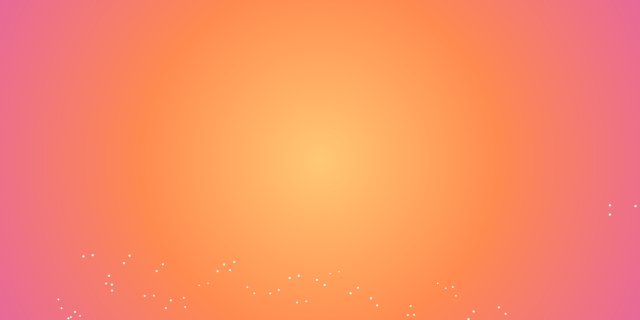
Reproduce this background procedurally as a Shadertoy shader.

```glsl
const vec3 CORE_COLOR = vec3(1.0, 0.785, 0.455);
const vec3 MID_COLOR = vec3(1.0, 0.541, 0.31);
const vec3 RIM_COLOR = vec3(0.91, 0.41, 0.596);
const vec3 SPARK_COLOR = vec3(1.0, 0.98, 0.95);
const float MID_STOP = 0.5;

const int PAIR_COUNT = 28;
const vec2 BAND_X = vec2(0.09, 0.79);        // fractions of the width
const vec2 BAND_TOP = vec2(0.225, 0.11);     // band height at its left and right ends
const float LEFT_BIAS = 1.25;
const vec2 SPARK_RADIUS = vec2(0.0018, 0.0034);
const float PAIR_REACH = 0.0145;
const vec2 STRAY_PAIR = vec2(0.953, 0.344);
const vec2 STRAY_SINGLE = vec2(0.993, 0.356);

vec2 hash2(float n) {
    vec3 q = fract(vec3(n) * vec3(0.1031, 0.1030, 0.0973));
    q += dot(q, q.yzx + 33.33);
    return fract((q.xx + q.yz) * q.zy);
}

// Radial glow whose last stop falls on the corners
vec3 sunsetGlow(vec2 p, float aspect) {
    vec2 center = 0.5 * vec2(aspect, 1.0);
    float t = length(p - center) / length(center);
    vec3 inner = mix(CORE_COLOR, MID_COLOR, clamp(t / MID_STOP, 0.0, 1.0));
    return mix(inner, RIM_COLOR, clamp((t - MID_STOP) / (1.0 - MID_STOP), 0.0, 1.0));
}

float spark(vec2 offset, float radius, float pixel) {
    float edge = 0.7 * pixel;
    return 1.0 - smoothstep(radius - edge, radius + edge, length(offset));
}

float sparkPair(vec2 offset, vec2 reach, float radius, float pixel) {
    return max(spark(offset - reach, radius, pixel), spark(offset + reach, radius, pixel));
}

// Pairs spread along a low band that thins out to the right
float sparkBand(vec2 p, float aspect, float pixel) {
    float coverage = 0.0;
    for (int i = 0; i < PAIR_COUNT; i++) {
        float id = float(i);
        vec2 place = hash2(id + 3.7);
        vec2 style = hash2(id + 71.3);
        float along = pow((id + place.x) / float(PAIR_COUNT), LEFT_BIAS);
        float height = place.y * mix(BAND_TOP.x, BAND_TOP.y, along);
        vec2 center = vec2(mix(BAND_X.x, BAND_X.y, along) * aspect, height);
        float angle = 6.2832 * style.x;
        vec2 reach = PAIR_REACH * vec2(cos(angle), sin(angle));
        float radius = mix(SPARK_RADIUS.x, SPARK_RADIUS.y, sqrt(style.y));
        coverage = max(coverage, sparkPair(p - center, reach, radius, pixel));
    }
    return coverage;
}

// Lone sparks near the right edge
float straySparks(vec2 p, float aspect, float pixel) {
    vec2 scale = vec2(aspect, 1.0);
    float pair = sparkPair(p - STRAY_PAIR * scale, vec2(0.0, PAIR_REACH), SPARK_RADIUS.y, pixel);
    return max(pair, spark(p - STRAY_SINGLE * scale, SPARK_RADIUS.y, pixel));
}

void mainImage(out vec4 fragColor, in vec2 fragCoord) {
    float pixel = 1.0 / iResolution.y;
    float aspect = iResolution.x / iResolution.y;
    vec2 p = fragCoord * pixel;

    float sparks = max(sparkBand(p, aspect, pixel), straySparks(p, aspect, pixel));
    vec3 color = mix(sunsetGlow(p, aspect), SPARK_COLOR, sparks);
    fragColor = vec4(color, 1.0);
}
```
